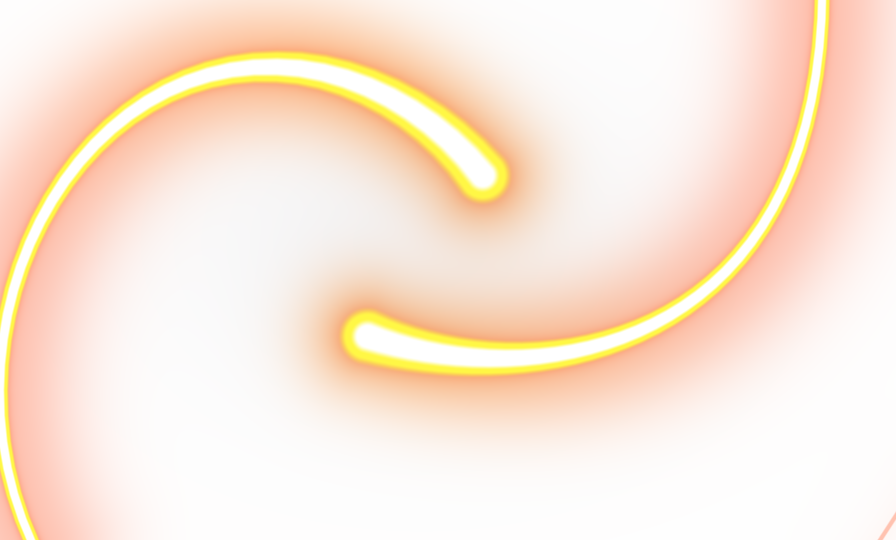
This background is drawn by a Shadertoy shader. Its source:

```glsl
// Two white-hot curved filaments with yellow rims and soft orange-pink halos on a pale ground.

#define SEGMENTS 36
#define TIP_WIDTH 0.046
#define TAIL_WIDTH 0.011
#define TAPER 2.7
#define HALO_TIP 0.113
#define HALO_TAIL 0.141
#define YELLOW vec3(1.0, 0.97, 0.27)
#define ORANGE vec3(1.0, 0.75, 0.53)
#define PINK vec3(1.0, 0.76, 0.69)
#define EMBER vec3(1.0, 0.83, 0.74)
#define GROUND vec3(0.996, 0.995, 0.995)
#define SHADE vec3(0.045, 0.045, 0.04)

vec2 bezier(vec2 a, vec2 b, vec2 c, vec2 d, float t) {
    float k = 1.0 - t;
    return k*k*k*a + 3.0*k*k*t*b + 3.0*k*t*t*c + t*t*t*d;
}

// Point on a filament: s runs from the thick tip (0) to the thin tail (1).
vec2 filament(int arm, float s) {
    const float join = 0.28;
    if (arm == 1)
        return bezier(vec2(0.681, 0.377), vec2(0.976, 0.273),
                      vec2(1.518, 0.328), vec2(1.523, 1.022), s);
    if (s < join)
        return bezier(vec2(0.894, 0.675), vec2(0.803, 0.794),
                      vec2(0.651, 0.876), vec2(0.510, 0.876), s / join);
    return bezier(vec2(0.510, 0.876), vec2(0.130, 0.887),
                  vec2(-0.124, 0.393), vec2(0.061, -0.009), (s - join) / (1.0 - join));
}

// Distance to segment ab in x, position along it in y.
vec2 segment(vec2 p, vec2 a, vec2 b) {
    vec2 ab = b - a;
    float h = clamp(dot(p - a, ab) / dot(ab, ab), 0.0, 1.0);
    return vec2(length(p - a - h * ab), h);
}

// Distance to the filament in x, nearest s in y.
vec2 nearest(vec2 p, int arm) {
    vec2 best = vec2(1e3, 0.0);
    vec2 a = filament(arm, 0.0);
    for (int i = 0; i < SEGMENTS; i++) {
        vec2 b = filament(arm, float(i + 1) / float(SEGMENTS));
        vec2 hit = segment(p, a, b);
        if (hit.x < best.x) best = vec2(hit.x, (float(i) + hit.y) / float(SEGMENTS));
        a = b;
    }
    return best;
}

void mainImage(out vec4 fragColor, in vec2 fragCoord) {
    vec2 p = fragCoord / iResolution.y;
    float pixel = 1.0 / iResolution.y;

    // Pale ground with a grey haze between the filaments
    vec2 haze = (p - vec2(0.78, 0.55)) / vec2(0.42, 0.30);
    vec3 col = GROUND - SHADE * exp(-dot(haze, haze));

    // Halos tint the ground and overlap by multiplication
    float yellowCover = 0.0;
    float whiteCover = 0.0;
    for (int arm = 0; arm < 2; arm++) {
        vec2 hit = nearest(p, arm);
        float width = mix(TAIL_WIDTH, TIP_WIDTH, exp(-TAPER * hit.y));
        float q = hit.x / width;
        float outer = smoothstep(0.0, 0.75, hit.y);

        float reach = hit.x / mix(HALO_TIP, HALO_TAIL, outer);
        vec3 halo = mix(ORANGE, PINK, outer);
        col *= mix(vec3(1.0), halo, exp(-reach * reach));
        col *= mix(vec3(1.0), EMBER, exp(-2.5 * max(q - 1.0, 0.0)));

        // Hot core coverage
        float soft = max(0.16, pixel / width);
        yellowCover = max(yellowCover, 1.0 - smoothstep(1.0 - soft, 1.0 + 1.4 * soft, q));
        whiteCover = max(whiteCover, 1.0 - smoothstep(0.56 - soft, 0.56 + soft, q));
    }

    // Faint far strand in the lower right corner
    float strand = segment(p, vec2(1.600, -0.046), vec2(1.700, 0.108)).x;
    col *= mix(vec3(1.0), PINK, 0.12 * exp(-strand / 0.04));
    col = mix(col, PINK, 1.0 - smoothstep(0.002, 0.004 + pixel, strand));

    // Yellow rim, then white core
    col = mix(col, YELLOW, yellowCover);
    col = mix(col, vec3(1.0), whiteCover);
    fragColor = vec4(clamp(col, 0.0, 1.0), 1.0);
}
```
